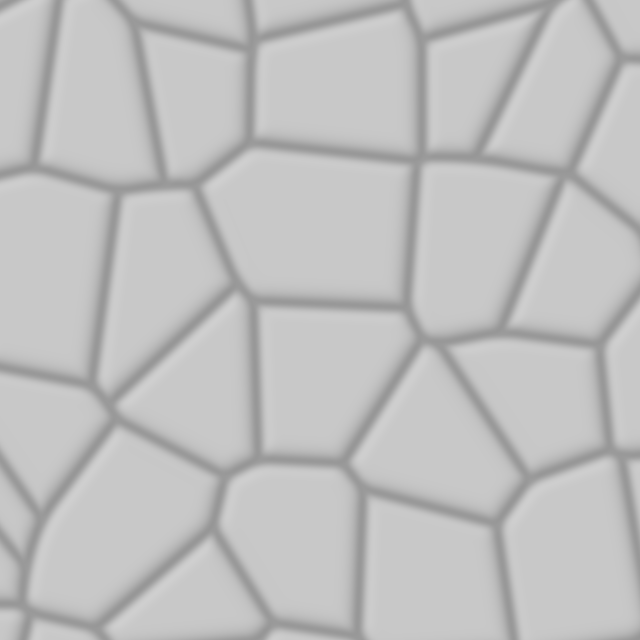
Write a Shadertoy shader that draws this pattern.

```glsl
const vec2 GRID = vec2(4.9, 4.2);            // cells per canvas side
const vec3 STONE = vec3(0.785);
const vec2 LIGHT_DIR = vec2(-0.7071, 0.7071);

// Integer hash: two values in 0..1 for a lattice cell
vec2 hash2(ivec2 cell) {
    uvec2 q = uvec2(cell + 1024) * uvec2(1597334673u, 3812015801u);
    uint n = (q.x ^ q.y) * 1597334673u;
    n = (n ^ (n >> 15)) * 2246822519u;
    n ^= n >> 13;
    return vec2(n & 65535u, n >> 16) / 65535.0;
}

// Jittered centre of a stone, in canvas units
vec2 stoneSite(ivec2 cell, float jitter) {
    return (vec2(cell) + 0.5 + jitter * (hash2(cell) - 0.5)) / GRID;
}

float smoothMin(float a, float b, float k) {
    float h = max(k - abs(a - b), 0.0) / k;
    return min(a, b) - 0.25 * h * h * k;
}

// Distance to the nearest border between stones, with rounded corners
float borderDistance(vec2 p, float jitter, float rounding) {
    ivec2 home = ivec2(floor(p * GRID));
    ivec2 nearCell = home;
    vec2 nearSite = vec2(0.0);
    float best = 1e3;
    for (int y = -2; y <= 2; y++)
    for (int x = -2; x <= 2; x++) {
        ivec2 cell = home + ivec2(x, y);
        vec2 site = stoneSite(cell, jitter);
        float d = distance(p, site);
        if (d < best) {
            best = d;
            nearSite = site;
            nearCell = cell;
        }
    }

    float border = 1.0;
    for (int y = -2; y <= 2; y++)
    for (int x = -2; x <= 2; x++) {
        if (x == 0 && y == 0) continue;
        vec2 site = stoneSite(nearCell + ivec2(x, y), jitter);
        float d = dot(0.5 * (site + nearSite) - p, normalize(site - nearSite));
        border = smoothMin(border, d, rounding);
    }
    return max(border, 0.0);
}

// Soft bell that peaks on the border
float bell(float d, float width) {
    return exp(-d * d / (width * width));
}

// Raised stone surface: 0 in the joint, 1 on the flat top
float stoneHeight(vec2 p) {
    return 1.0 - bell(borderDistance(p, 0.88, 0.010), 0.016);
}

void mainImage(out vec4 fragColor, in vec2 fragCoord) {
    vec2 p = fragCoord / iResolution.xy;

    // Dark joint with a faint wide shadow around it
    float d = borderDistance(p, 0.88, 0.010);
    float joint = 0.165 * bell(d, 0.0105) + 0.018 * bell(d, 0.028);

    // Bevel lit from the upper left
    vec2 stride = 0.006 * LIGHT_DIR;
    float bevel = 0.10 * (stoneHeight(p - stride) - stoneHeight(p + stride));

    fragColor = vec4(STONE - joint + bevel, 1.0);
}
```
